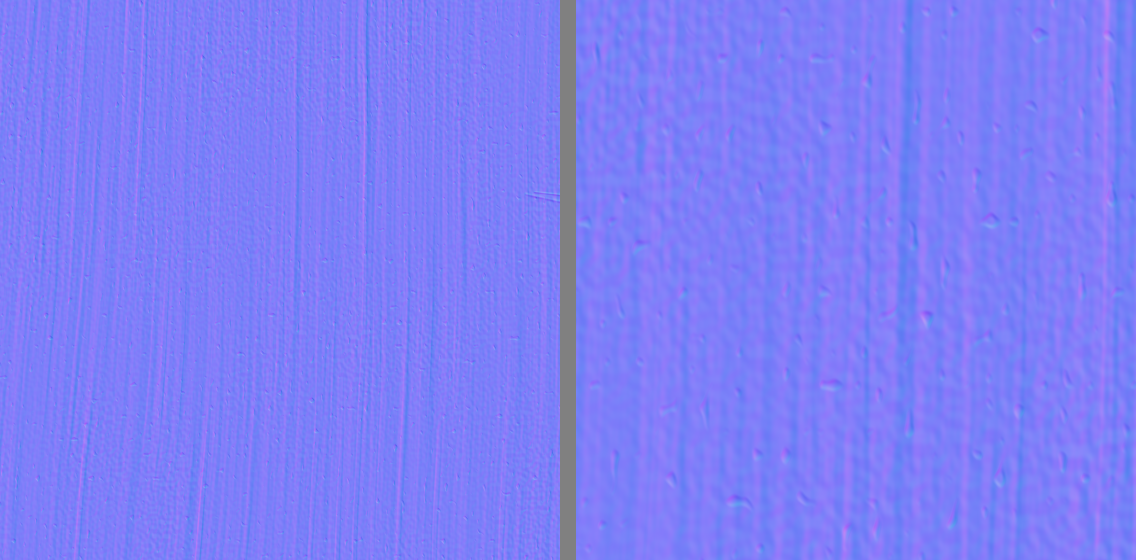
Left, the full canvas; right, a detail of the centre.
A Shadertoy shader for this texture map:

```glsl
// Tangent-space normal map of brushed, straight-grained wood.
// A height field of stretched gradient noise (fibres, grooves, fine pores)
// is differentiated, and its slopes tint a flat-facing base colour.

const vec3 FLAT_COLOUR = vec3(0.494, 0.496, 0.977);
const float SLOPE_STEP = 0.001;   // half width of the slope filter

// Unit gradient at a lattice point, from an integer hash
vec2 latticeGradient(vec2 cell, uint seed) {
    uvec2 c = uvec2(ivec2(cell));
    uint h = c.x * 1597u + c.y * 51749u + seed * 7919u;
    h = (h ^ (h >> 15)) * 739391u;
    h = (h ^ (h >> 13)) * 974711u;
    h ^= h >> 16;
    float angle = float(h & 65535u) / 65536.0 * 6.28319;
    return vec2(cos(angle), sin(angle));
}

// Gradient noise, about -0.7 to 0.7
float gradientNoise(vec2 p, uint seed) {
    vec2 cell = floor(p), f = p - cell;
    vec2 w = f * f * f * (f * (f * 6.0 - 15.0) + 10.0);
    vec2 e = vec2(1.0, 0.0);
    float a = dot(latticeGradient(cell, seed), f);
    float b = dot(latticeGradient(cell + e.xy, seed), f - e.xy);
    float c = dot(latticeGradient(cell + e.yx, seed), f - e.yx);
    float d = dot(latticeGradient(cell + e.xx, seed), f - e.xx);
    return mix(mix(a, b, w.x), mix(c, d, w.x), w.y);
}

// Lean and gently bend the vertical grain
vec2 grainSpace(vec2 p) {
    float lean = mix(0.07, 0.02, smoothstep(0.0, 0.9, p.x));
    float bend = 0.016 * gradientNoise(p * vec2(3.0, 1.4), 1u)
               + 0.002 * gradientNoise(p * vec2(14.0, 6.0), 2u);
    return vec2(p.x - lean * p.y + bend, p.y);
}

// Long fibres in three widths
float fibreHeight(vec2 g) {
    return 0.00110 * gradientNoise(g * vec2(39.0, 1.1), 3u)
         + 0.00080 * gradientNoise(g * vec2(87.0, 1.9), 4u)
         + 0.00032 * gradientNoise(g * vec2(173.0, 4.5), 5u);
}

// Sparse, steep-sided furrows
float grooveHeight(vec2 g, float depth) {
    float furrow = gradientNoise(g * vec2(61.0, 1.3), 6u);
    return -depth * smoothstep(0.16, 0.42, furrow);
}

// Short pores and surface roughness
float poreHeight(vec2 g, vec2 p) {
    float patchiness = 0.9 + 0.9 * gradientNoise(p * vec2(9.0, 4.0), 7u);
    float rough = 0.00038 * gradientNoise(g * vec2(165.0, 118.0), 8u)
                + 0.00026 * gradientNoise(g * vec2(120.0, 45.0), 9u);
    float pit = smoothstep(0.34, 0.6, gradientNoise(g * vec2(105.0, 72.0), 10u));
    return patchiness * rough - 0.0006 * pit;
}

// Shallow crease across the grain
float creaseHeight(vec2 p, vec2 a, vec2 b, float width) {
    vec2 along = b - a;
    float t = clamp(dot(p - a, along) / dot(along, along), 0.0, 1.0);
    float d = length(p - a - along * t) / width;
    return 0.0005 * exp(-d * d);
}

float woodHeight(vec2 p) {
    vec2 g = grainSpace(p);
    // A calmer band left of centre, and slow changes of relief
    float fromBand = (p.x - 0.45) / 0.07;
    float calm = 0.35 * exp(-fromBand * fromBand) * smoothstep(0.1, 0.9, p.y);
    float strength = 1.0 - calm + 0.5 * gradientNoise(p * vec2(7.0, 1.2), 11u);
    float h = strength * (fibreHeight(g) + grooveHeight(g, 0.0006));
    h += poreHeight(g, p);
    h += creaseHeight(p, vec2(0.940, 0.653), vec2(1.0, 0.640), 0.0022);
    h += creaseHeight(p, vec2(0.955, 0.657), vec2(1.0, 0.652), 0.0016);
    return h;
}

// Central-difference slope of the height field
vec2 woodSlope(vec2 p, float s) {
    vec2 e = vec2(s, 0.0);
    return vec2(woodHeight(p + e.xy) - woodHeight(p - e.xy),
                woodHeight(p + e.yx) - woodHeight(p - e.yx)) / (2.0 * s);
}

// Encode tilt in red and green; steep and left-facing parts lose blue
vec3 normalColour(vec2 slope) {
    vec2 tilt = -0.5 * slope;
    float blue = 0.12 * tilt.x - 0.8 * dot(tilt, tilt);
    return FLAT_COLOUR + vec3(tilt, blue);
}

void mainImage(out vec4 fragColor, in vec2 fragCoord) {
    vec2 p = fragCoord / iResolution.y;
    vec2 slope = woodSlope(p, SLOPE_STEP);
    fragColor = vec4(clamp(normalColour(slope), 0.0, 1.0), 1.0);
}
```
